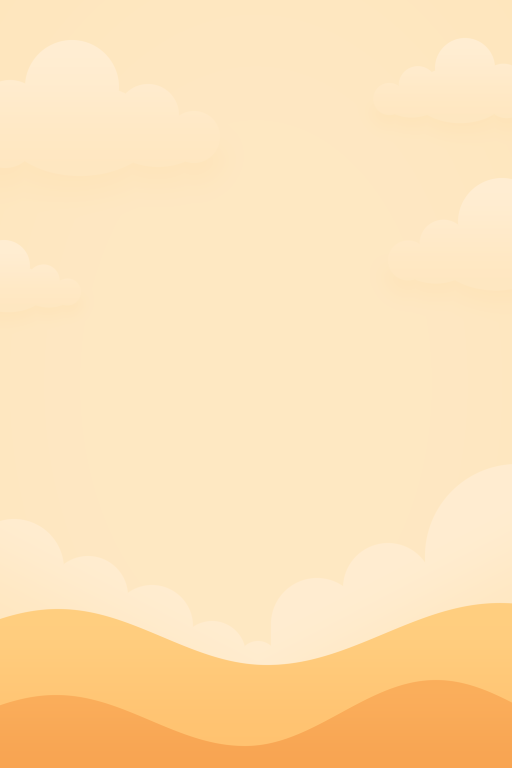
Reproduce this background procedurally as a WebGL 2 fragment shader.

```glsl
#version 300 es
precision highp float;
// Warm cream sky with soft puffy clouds, a cloud bank and two rolling orange hills.

uniform vec2 u_resolution;
out vec4 fragColor;

const float PI = 3.14159;
const float CANVAS_HEIGHT = 7.68;  // scene units from bottom to top

// Colours
const vec3 SKY_CENTER   = vec3(0.998, 0.908, 0.762);
const vec3 SKY_EDGE     = vec3(0.996, 0.902, 0.742);
const vec3 CLOUD_LIGHT  = vec3(1.000, 0.930, 0.825);
const vec3 CLOUD_BASE   = vec3(0.998, 0.906, 0.757);
const vec3 CLOUD_SHADOW = vec3(0.996, 0.884, 0.705);
const vec3 BACK_TOP     = vec3(1.000, 0.808, 0.500);
const vec3 BACK_BOTTOM  = vec3(1.000, 0.762, 0.440);
const vec3 FRONT_TOP    = vec3(0.982, 0.682, 0.358);
const vec3 FRONT_BOTTOM = vec3(0.972, 0.645, 0.322);

// Cloud shadow: drop distance, softness and strength
const float SHADOW_DROP = 0.16;
const float SHADOW_SOFT = 0.28;
const float SHADOW_STRENGTH = 0.55;

// Lobes shared by all clouds: centre relative to the dome, then radii
const vec4 LOBES[6] = vec4[6](
  vec4(0.76, -0.28, 0.31, 0.31), vec4(1.22, -0.50, 0.26, 0.26),
  vec4(-0.62, -0.28, 0.35, 0.35), vec4(0.08, -0.43, 0.75, 0.46),
  vec4(0.86, -0.53, 0.45, 0.27), vec4(-0.67, -0.53, 0.30, 0.28));

// Clouds: dome centre, scale (negative mirrors), dome radius
const vec4 CLOUDS[4] = vec4[4](
  vec4(0.72, 6.81, 1.00, 0.47), vec4(4.65, 7.00, -0.62, 0.30),
  vec4(5.02, 5.46, -0.77, 0.44), vec4(0.04, 5.02, 0.52, 0.26));

// Cloud bank: centre and radius of each puff
const vec3 PUFFS[8] = vec3[8](
  vec3(0.14, 1.99, 0.50), vec3(0.88, 1.72, 0.40), vec3(1.52, 1.42, 0.41),
  vec3(2.12, 1.13, 0.34), vec3(2.58, 1.07, 0.20), vec3(3.17, 1.44, 0.46),
  vec3(3.88, 1.80, 0.45), vec3(5.17, 2.12, 0.92));
const vec2 BANK_VALLEY = vec2(2.58, 1.27);
const float BANK_SLOPE = 0.52;

float ellipseDistance(vec2 p, vec2 radii) {
  return (length(p / radii) - 1.0) * min(radii.x, radii.y);
}

float coverage(float distance, float pixel) {
  return smoothstep(0.7 * pixel, -0.7 * pixel, distance);
}

float cloudDistance(vec2 p, float domeRadius) {
  float d = length(p) - domeRadius;
  for (int i = 0; i < 6; i++) {
    d = min(d, ellipseDistance(p - LOBES[i].xy, LOBES[i].zw));
  }
  return d;
}

// Puffs extend downwards so that the bank has no holes
float bankDistance(vec2 p) {
  float d = 10.0;
  for (int i = 0; i < 8; i++) {
    vec2 q = p - PUFFS[i].xy;
    d = min(d, length(vec2(q.x, max(q.y, 0.0))) - PUFFS[i].z);
  }
  return d;
}

// Cosine ridge falling from a peak on either side into a trough
float ridgeHeight(float x, vec2 leftPeak, vec2 trough, vec2 rightPeak) {
  vec2 peak = x < trough.x ? leftPeak : rightPeak;
  float phase = PI * (x - trough.x) / (peak.x - trough.x);
  return mix(peak.y, trough.y, 0.5 + 0.5 * cos(phase));
}

void main() {
  float pixel = CANVAS_HEIGHT / u_resolution.y;
  vec2 p = gl_FragCoord.xy * pixel;
  vec2 uv = gl_FragCoord.xy / u_resolution;

  // Sky, slightly deeper towards the rim
  vec3 color = mix(SKY_CENTER, SKY_EDGE, smoothstep(0.3, 0.75, length(uv - 0.5)));

  // Floating clouds with a soft shadow underneath
  for (int i = 0; i < 4; i++) {
    float scale = abs(CLOUDS[i].z);
    float dome = CLOUDS[i].w / scale;
    vec2 q = (p - CLOUDS[i].xy) / vec2(CLOUDS[i].z, scale);
    float drop = cloudDistance(q + vec2(0.0, SHADOW_DROP), dome);
    float shadow = smoothstep(SHADOW_SOFT, -SHADOW_SOFT, drop);
    shadow *= smoothstep(-0.35, -0.8, q.y) * SHADOW_STRENGTH;
    color = mix(color, CLOUD_SHADOW, shadow);
    vec3 body = mix(CLOUD_BASE, CLOUD_LIGHT, smoothstep(-0.85, dome, q.y));
    color = mix(color, body, coverage(cloudDistance(q, dome) * scale, pixel));
  }

  // Cloud bank, fading below a line that rises to both sides
  float crest = BANK_VALLEY.y + BANK_SLOPE * abs(p.x - BANK_VALLEY.x);
  vec3 bank = mix(CLOUD_BASE, CLOUD_LIGHT, 0.85 * smoothstep(-1.2, 0.1, p.y - crest));
  color = mix(color, bank, coverage(bankDistance(p), pixel));

  // Rolling hills
  float back = ridgeHeight(p.x, vec2(0.58, 1.59), vec2(2.67, 1.03), vec2(5.00, 1.65));
  float front = ridgeHeight(p.x, vec2(0.56, 0.73), vec2(2.45, 0.22), vec2(4.36, 0.88));
  vec3 backColor = mix(BACK_BOTTOM, BACK_TOP, smoothstep(0.2, 1.6, p.y));
  vec3 frontColor = mix(FRONT_BOTTOM, FRONT_TOP, smoothstep(0.0, 0.85, p.y));
  color = mix(color, backColor, coverage(p.y - back, pixel));
  color = mix(color, frontColor, coverage(p.y - front, pixel));

  fragColor = vec4(color, 1.0);
}
```
